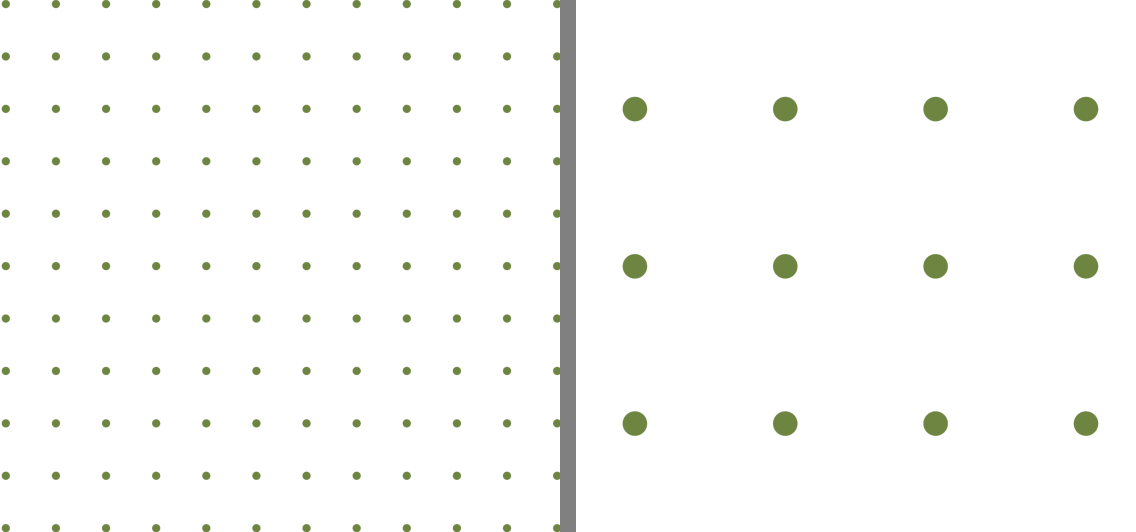
Left, the full canvas; right, a detail of the centre.
Reproduce this pattern procedurally as a WebGL 2 fragment shader.

```glsl
#version 300 es
precision highp float;
// A sparse grid of small olive green dots on white, 12 across and 11 down.
// Each pixel is folded into its grid cell, and a circle distance
// around the cell centre gives a smooth-edged dot.

uniform vec2 u_resolution;
out vec4 fragColor;

void main() {
    // Canvas width is one unit
    vec2 position = gl_FragCoord.xy / u_resolution.x;
    float pixel = 1.0 / u_resolution.x;

    // Fold into the cell whose centre is the nearest dot
    vec2 spacing = vec2(0.0895, 0.0936);
    vec2 firstDot = vec2(0.0104, 0.0068);
    vec2 cell = (position - firstDot) / spacing;
    vec2 offset = (fract(cell + 0.5) - 0.5) * spacing;

    // Dot coverage from the signed circle distance
    float edge = length(offset) - 0.0073;
    float coverage = 1.0 - smoothstep(-0.75 * pixel, 0.75 * pixel, edge);

    vec3 paper = vec3(1.0);
    vec3 olive = vec3(0.43, 0.52, 0.26);
    fragColor = vec4(mix(paper, olive, coverage), 1.0);
}
```
